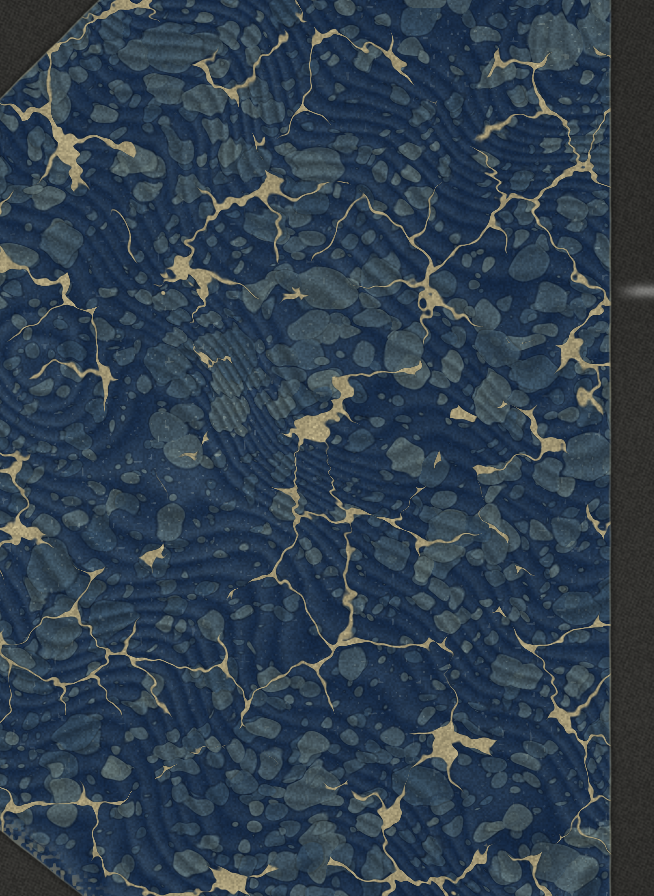
Write a Shadertoy shader that draws this texture.

```glsl
// Marbled book cover: blue paper with rippled shading, pale rounded stones
// and branching tan veins, framed by a dark cloth spine and two corners.
// Stones are scattered discs, veins are warped and broken Voronoi borders.

vec2 hash2(vec2 p) {
    vec3 q = fract(p.xyx * vec3(0.1031, 0.1030, 0.0973));
    q += dot(q, q.yzx + 33.33);
    return fract((q.xx + q.yz) * q.zy);
}

// Two independent channels of smooth value noise
vec2 noise2(vec2 p) {
    vec2 cell = floor(p), f = fract(p);
    f = f * f * f * (f * (f * 6.0 - 15.0) + 10.0);
    return mix(mix(hash2(cell), hash2(cell + vec2(1, 0)), f.x),
               mix(hash2(cell + vec2(0, 1)), hash2(cell + vec2(1, 1)), f.x), f.y);
}

// Nearest stone: x = signed distance in canvas units, y = random tone
vec2 stones(vec2 p, float scale, float size) {
    vec2 q = p * scale, cell = floor(q), nearest = vec2(9.0, 0.0);
    for (int j = -1; j <= 1; j++)
    for (int i = -1; i <= 1; i++) {
        vec2 id = cell + vec2(i, j);
        vec2 shape = hash2(id + scale * 3.0);
        vec2 d = q - id - 0.1 - 0.8 * hash2(id + scale);
        d = vec2(d.x + 0.35 * (shape.y - 0.5) * d.y, d.y * mix(0.9, 1.4, shape.y));
        float dist = length(d) - size * mix(-0.12, 0.5, shape.x);
        if (dist < nearest.x) nearest = vec2(dist, fract(shape.x * 7.0 + shape.y));
    }
    return vec2(nearest.x / scale, nearest.y);
}

// Sorted distances to the three closest Voronoi points
vec3 voronoi(vec2 p) {
    vec2 cell = floor(p);
    vec3 f = vec3(9.0);
    for (int j = -2; j <= 2; j++)
    for (int i = -2; i <= 2; i++) {
        vec2 id = cell + vec2(i, j);
        float d = length(p - id - hash2(id + 71.0));
        if (d < f.x) f = vec3(d, f.xy);
        else if (d < f.y) f = vec3(f.x, d, f.y);
        else f.z = min(f.z, d);
    }
    return f;
}

void mainImage(out vec4 fragColor, in vec2 fragCoord) {
    vec2 p = fragCoord / iResolution.y;
    float width = iResolution.x / iResolution.y;
    float pixel = 1.0 / iResolution.y;
    float grain = noise2(p * 480.0).x - 0.5;
    vec2 broad = noise2(p * 4.0 + 5.0);
    vec2 fine = noise2(p * 45.0 + 17.0) - 0.5;

    // Curving ripples, which also shake the pattern sideways
    float bend = 0.17 * noise2(p * 5.5 + 2.0).x + 0.025 * sin(p.x * 24.0 + 2.0 * sin(p.y * 11.0));
    float phase = 300.0 * (p.x * 0.55 + p.y * 0.75 + bend) + 1.2 * fine.x;
    float ripple = 0.5 + 0.5 * sin(phase + 0.5 * sin(phase));
    float strength = mix(0.5, 1.0, noise2(p * 7.0 + 31.0).y);
    vec2 shaken = p + 0.0016 * vec2(cos(phase), sin(phase + 0.8));

    // Blue ground
    float veil = 0.18 * broad.x + 0.22 * noise2(p * 60.0).y;
    vec3 color = mix(vec3(0.08, 0.155, 0.26), vec3(0.185, 0.265, 0.355),
                     clamp(ripple * strength * 0.9 + veil - 0.1, 0.0, 1.0));

    // Three sizes of translucent stones, each with a thin rim
    vec2 stonePoint = shaken + 0.009 * fine + 0.02 * (noise2(p * 16.0) - 0.5);
    float cluster = mix(0.65, 1.15, smoothstep(0.2, 0.7, noise2(p * 8.0 + 43.0).x));
    for (int k = 0; k < 3; k++) {
        float scale = 44.0 / pow(1.6, float(k));
        vec2 stone = stones(stonePoint + float(k) * 3.7, scale, cluster);
        vec3 tone = mix(vec3(0.18, 0.265, 0.34), vec3(0.345, 0.405, 0.405), stone.y);
        tone *= mix(1.0, 0.72 + 0.4 * ripple, strength);
        tone *= 1.0 + 0.1 * smoothstep(0.003, 0.0, abs(stone.x + 0.0015));
        color *= 1.0 - 0.16 * smoothstep(0.002, 0.0, abs(stone.x - 0.001));
        color = mix(color, tone, 0.78 * smoothstep(pixel, -pixel, stone.x));
    }

    // Tan veins: broken hairlines that swell where three cells meet
    vec2 veinPoint = shaken + 0.04 * (noise2(p * 13.0 + 9.0) - 0.5) + 0.017 * fine
                   + 0.006 * (noise2(p * 100.0) - 0.5);
    vec3 f = voronoi(veinPoint * 10.5);
    vec2 breaks = noise2(p * 12.0 + 61.0);
    float veinWidth = mix(-0.06, 0.024, smoothstep(0.25, 0.62, breaks.x))
                    + 0.15 * breaks.y * smoothstep(0.22, 0.0, f.z - f.x);
    float vein = f.y - f.x - veinWidth;
    float veinSoft = 14.0 * pixel;
    color *= 1.0 - 0.15 * smoothstep(0.05, 0.0, vein) * step(0.0, veinWidth);
    vec3 veinTan = vec3(0.66, 0.615, 0.475) * (0.97 + 0.12 * fine.y);
    color = mix(color, veinTan, smoothstep(veinSoft, -veinSoft, vein));

    // Paper grain and stray pale flecks
    color *= 1.0 + 0.26 * grain;
    float fleck = smoothstep(0.88, 0.97, noise2(p * 260.0 + 3.0).y);
    color += 0.15 * fleck * vec3(1.0, 0.95, 0.75) * broad.y;

    // Distance into the paper from the spine and the two cloth corners
    float spine = width * 0.934 - p.x;
    float topCorner = (p.x + 1.0 - p.y - 0.11) * 0.707;
    float lowCorner = p.x * 0.62 + p.y * 0.78 - 0.057;
    float inside = min(spine, min(topCorner, lowCorner)) + 0.001 * fine.x;

    // Rubbed paper edge, heaviest at the lower corner
    float rub = smoothstep(0.03, 0.0, lowCorner) * smoothstep(0.5, 0.8, noise2(p * 230.0).x);
    float lip = smoothstep(0.003, 0.0, inside) * (0.35 + 0.4 * breaks.x);
    color = mix(color, vec3(0.55, 0.53, 0.43), max(0.6 * rub, lip));

    // Woven cloth with a faint pale scuff on the spine
    float weave = sin(p.x * 1100.0 + p.y * 500.0) * sin(p.y * 1100.0 - p.x * 300.0);
    vec3 cloth = vec3(0.19, 0.188, 0.178) * (1.0 + 0.1 * weave + 0.3 * grain);
    cloth *= 0.92 + 0.16 * broad.x - 0.25 * smoothstep(0.008, 0.0, -inside);
    cloth += 0.3 * exp(-pow((p.y - 0.675) / 0.007, 2.0)) * smoothstep(0.68, 0.72, p.x);
    color = mix(cloth, color, smoothstep(-pixel, pixel, inside));

    fragColor = vec4(color, 1.0);
}
```
